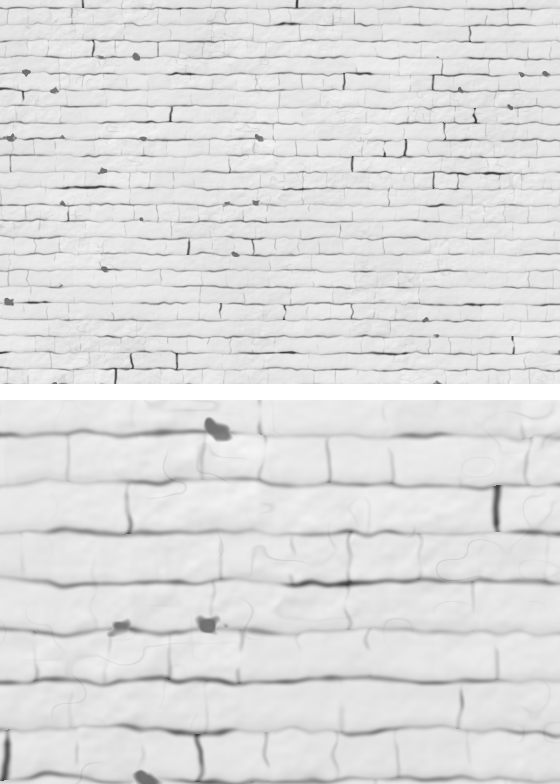
Top: the whole. Bottom: its middle third, enlarged.
A WebGL 2 fragment shader for this texture:

```glsl
#version 300 es
precision highp float;
// White painted brick wall: rows of short headers alternate with long stretchers.
// Wobbling bed lines and faint upright joints are darkened unevenly by noise,
// then embossed paint grain, creases and scattered chips add the wear.
uniform vec2 u_resolution;
out vec4 fragColor;

const float ROWS = 23.4;           // brick rows over the canvas height
const float ROW_OFFSET = 1.46;     // rows above the first reference bed line
const float TILT = 0.0027;         // downward slope of the beds to the right
const float HEADER_WIDTH = 1.33;   // brick lengths, in row heights
const float STRETCHER_WIDTH = 2.62;
const float BED_WIDTH = 0.055;     // soft half widths, in row heights
const float JOINT_WIDTH = 0.05;
const float CHIP_SPACING = 2.5;
const float CHIP_CHANCE = 0.08;
const float GRAIN = 0.16;
const vec3 PAINT = vec3(0.905);
const vec3 SHADOW = vec3(0.205, 0.2, 0.2);

float hash(vec2 p) {
  return fract(sin(dot(p, vec2(127.1, 311.7))) * 43758.5453);
}

float noise(vec2 p) {
  vec2 i = floor(p), f = fract(p);
  f = f * f * (3.0 - 2.0 * f);
  vec2 e = vec2(0.0, 1.0);
  return mix(mix(hash(i), hash(i + e.yx), f.x),
             mix(hash(i + e.xy), hash(i + e.yy), f.x), f.y);
}

float fbm(vec2 p) {
  float sum = 0.0, amp = 0.5;
  for (int i = 0; i < 3; i++) {
    sum += amp * noise(p);
    p = p * 2.03 + 17.3;
    amp *= 0.55;
  }
  return sum;
}

float bell(float d, float width) {
  return exp(-d * d / (width * width));
}

// Darkness of a bed line: soft seam, patchy stretches and rare open gaps.
float bedStrength(float x, float line) {
  float seam = smoothstep(0.25, 0.75, noise(vec2(x * 0.9, line * 7.3)));
  float gap = smoothstep(0.72, 0.95, noise(vec2(x * 0.45, line * 5.7 + 40.0)));
  float broken = mix(0.45, 1.1, noise(vec2(x * 3.2, line * 3.1)));
  return (0.12 + 0.42 * seam + 0.55 * gap) * broken;
}

// Darkness of the nearest upright joint; also returns the brick's number.
float jointShade(vec2 p, float row, float right, out float brick) {
  float len = mod(row, 2.0) > 0.5 ? HEADER_WIDTH : STRETCHER_WIDTH;
  float u = p.x / len + hash(vec2(row, 3.0));
  float k = floor(u + 0.5);
  float jitter = (hash(vec2(k, row)) - 0.5) * 0.16;
  float wobble = (noise(p * vec2(1.5, 3.0)) - 0.5) * 0.16;
  float d = (u - k - jitter) * len + wobble;
  brick = k + step(0.0, d);
  float pick = hash(vec2(k + 9.0, row * 1.7));
  float faint = 0.24 * pick * smoothstep(0.2, 0.7, noise(p * 2.6 + 8.0));
  float open = smoothstep(0.95 - 0.07 * right, 1.0, pick);
  open *= 0.8 * smoothstep(0.15, 0.55, noise(p * vec2(0.8, 2.2)));
  return (faint + open) * bell(d, JOINT_WIDTH + 0.03 * open)
       - 0.02 * bell(d - 0.13, 0.07);
}

// Small ragged holes scattered along the bed lines.
float chipShade(vec2 p, float line, float d) {
  float cell = floor(p.x / CHIP_SPACING);
  vec2 seed = vec2(cell, line + 60.0);
  float x = p.x - (cell + 0.2 + 0.6 * hash(seed + 5.0)) * CHIP_SPACING;
  float radius = mix(0.1, 0.22, hash(seed + 11.0));
  float r = length(vec2(x * 0.7, d + 0.05)) + 0.22 * (noise(p * 5.0) - 0.5);
  return step(1.0 - CHIP_CHANCE, hash(seed)) * 0.65
       * (1.0 - smoothstep(radius - 0.07, radius + 0.05, r));
}

void main() {
  // Coordinates in row heights, y downward
  vec2 p = gl_FragCoord.xy / u_resolution.y * ROWS;
  p.y = ROWS - p.y;
  float right = gl_FragCoord.x / u_resolution.x;

  // Bed lines
  float wobble = 0.16 * (noise(p * vec2(0.8, 0.9)) - 0.5)
               + 0.12 * (noise(p * vec2(2.6, 1.5) + 30.0) - 0.5);
  float y = p.y - ROW_OFFSET - TILT * p.x + wobble;
  float line = floor(y + 0.5), d = y - line;
  float strength = bedStrength(p.x, line);
  float shade = strength * bell(d, BED_WIDTH * (0.8 + 0.6 * strength));
  shade += 0.06 * bell(d + 0.04, 0.15) - 0.035 * bell(d - 0.16, 0.09);

  // Upright joints and chips
  float row = floor(y), brick;
  shade += jointShade(p, row, right, brick);
  shade = max(shade, chipShade(p, line, d));

  // Paint relief lit from the upper left, with patchy creases
  vec2 q = p * vec2(1.5, 1.8);
  float relief = fbm(q) - fbm(q - vec2(0.12, 0.2));
  float rough = smoothstep(0.3, 0.75, noise(p * 0.45 + 70.0));
  float crease = bell(noise(p * vec2(1.8, 2.4) + 90.0) - 0.5, 0.035);
  shade += 0.09 * crease * rough * smoothstep(0.45, 0.8, noise(p * 1.3));

  float tint = 0.018 * (hash(vec2(brick, row + 20.0)) - 0.5)
             + 0.025 * (noise(p * 0.25) - 0.5);
  vec3 color = mix(PAINT, SHADOW, clamp(shade, -0.05, 0.9));
  color += tint + GRAIN * relief * mix(0.45, 1.0, rough);
  fragColor = vec4(clamp(color, 0.0, 1.0), 1.0);
}
```
